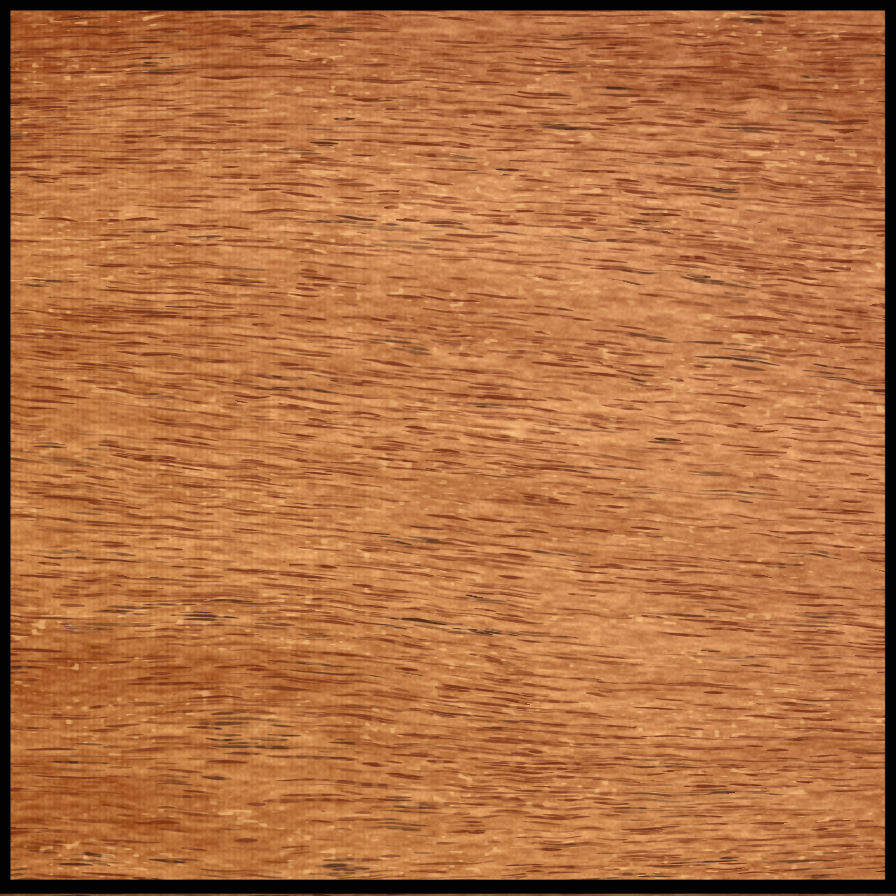
Reproduce this texture procedurally as a three.js fragment shader.

```glsl
varying vec2 vUv;

float hash(vec2 p) {
  vec3 q = fract(vec3(p.xyx) * 0.1031);
  q += dot(q, q.yzx + 33.33);
  return fract((q.x + q.y) * q.z);
}

float noise(vec2 p) {
  vec2 cell = floor(p);
  vec2 f = fract(p);
  f = f * f * (3.0 - 2.0 * f);
  return mix(mix(hash(cell), hash(cell + vec2(1.0, 0.0)), f.x),
             mix(hash(cell + vec2(0.0, 1.0)), hash(cell + 1.0), f.x), f.y);
}

float fbm(vec2 p) {
  float sum = 0.0;
  float gain = 0.5;
  for (int i = 0; i < 4; i++) {
    sum += gain * noise(p);
    p = p * 2.03 + 17.3;
    gain *= 0.5;
  }
  return sum / 0.9375;
}

// One tapered pore streak per grid cell, present with the given chance
float poreLayer(vec2 p, vec2 size, float halfWidth, float chance, float seed) {
  p += seed * vec2(0.377, 0.0137);
  float row = floor(p.y / size.y);
  float x = p.x / size.x + hash(vec2(row, seed)) * 9.0;
  vec2 id = vec2(floor(x), row + seed * 131.0);
  vec2 local = vec2(fract(x) - 0.5, (fract(p.y / size.y) - 0.5) * size.y);
  local.y -= (hash(id + 5.7) - 0.5) * size.y * 0.4;
  local.y += local.x * size.y * 0.35 * (hash(id + 2.9) - 0.3);
  float reach = mix(0.15, 0.48, hash(id + 8.1));
  float taper = sqrt(max(0.0, 1.0 - abs(local.x) / reach));
  float width = halfWidth * taper * mix(0.6, 1.3, hash(id + 3.3));
  float ink = 1.0 - smoothstep(width - 0.0007, width + 0.0009, abs(local.y));
  return ink * smoothstep(0.0, 0.4, taper) * step(hash(id), chance)
       * mix(0.35, 1.0, hash(id + 11.9));
}

vec3 wood(vec2 uv) {
  // Grain direction: tilted through the middle, flatter at top and bottom
  vec2 p = uv;
  p.y += (uv.x - 0.5) * (0.11 * sin(3.14 * uv.y) - 0.025);
  p.y += 0.022 * (noise(uv * vec2(3.0, 4.0)) - 0.5);
  p.y += 0.0035 * (noise(uv * vec2(32.0, 45.0)) - 0.5);

  // Broad bands and soft light from the centre
  float bands = fbm(p * vec2(1.6, 11.0) + 4.0);
  float tone = 0.55 + 0.65 * (bands - 0.5);
  tone -= 0.26 * smoothstep(0.85, 0.91, p.y);
  tone -= 0.30 * exp(-pow((p.y - 0.23) / 0.055, 2.0)) * (1.0 - smoothstep(0.3, 0.75, uv.x));
  tone += 0.16 - 0.75 * dot(uv - vec2(0.58, 0.52), uv - vec2(0.58, 0.52));

  // Fine fibres and a faint woven ripple
  tone += 0.46 * (noise(p * vec2(26.0, 210.0)) - 0.5);
  tone += 0.46 * (noise(p * vec2(95.0, 330.0) + 31.0) - 0.5);
  tone += 0.22 * (noise(uv * 380.0) - 0.5);
  tone += 0.04 * sin(uv.x * 1000.0) * (1.0 - smoothstep(0.2, 0.7, uv.x));
  vec3 color = mix(vec3(0.63, 0.33, 0.14), vec3(0.89, 0.63, 0.39), clamp(tone, -0.15, 1.15));
  color.b += 0.045 * smoothstep(0.1, 1.0, uv.x * 0.6 + uv.y * 0.5) - 0.01;

  // Pores: clustered short dashes, then a few long lines
  float cluster = smoothstep(0.3, 0.7, fbm(p * vec2(4.0, 18.0) + 9.0));
  float pores = 0.0;
  for (int i = 0; i < 6; i++) {
    float k = float(i);
    float ink = poreLayer(p, vec2(0.055 + 0.014 * k, 0.0105 + 0.0007 * k), 0.0015,
                          0.2 + 0.35 * cluster, k + 1.0);
    pores = max(pores, ink);
  }
  for (int i = 0; i < 2; i++) {
    float ink = poreLayer(p, vec2(0.38, 0.019), 0.0012, 0.12 + 0.4 * cluster, float(i) + 21.0);
    pores = max(pores, 0.85 * ink);
  }
  pores *= 0.45 + 0.55 * smoothstep(0.2, 0.6, noise(p * vec2(110.0, 240.0)));
  vec3 poreColor = mix(vec3(0.43, 0.15, 0.07), vec3(0.24, 0.12, 0.08),
                       smoothstep(0.68, 0.85, noise(p * vec2(11.0, 50.0))));
  color = mix(color, poreColor, 0.85 * pores);

  // Glossy flecks between the pores
  float fleck = smoothstep(0.72, 0.95, noise(p * vec2(105.0, 300.0) + 70.0));
  fleck *= smoothstep(0.35, 0.7, noise(p * vec2(8.0, 45.0) + 13.0));
  return mix(color, vec3(0.98, 0.78, 0.52), 0.6 * fleck * (1.0 - pores));
}

void main() {
  // Black frame, with a sliver of wood under its lower edge
  vec2 low = smoothstep(vec2(0.0107, 0.0172), vec2(0.0127, 0.0192), vUv);
  vec2 high = 1.0 - smoothstep(vec2(0.9868, 0.9873), vec2(0.9888, 0.9893), vUv);
  float panel = low.x * low.y * high.x * high.y;
  float sliver = 0.7 * (1.0 - smoothstep(0.0015, 0.0035, vUv.y));
  gl_FragColor = vec4(mix(vec3(0.005), wood(vUv), max(panel, sliver)), 1.0);
}
```
